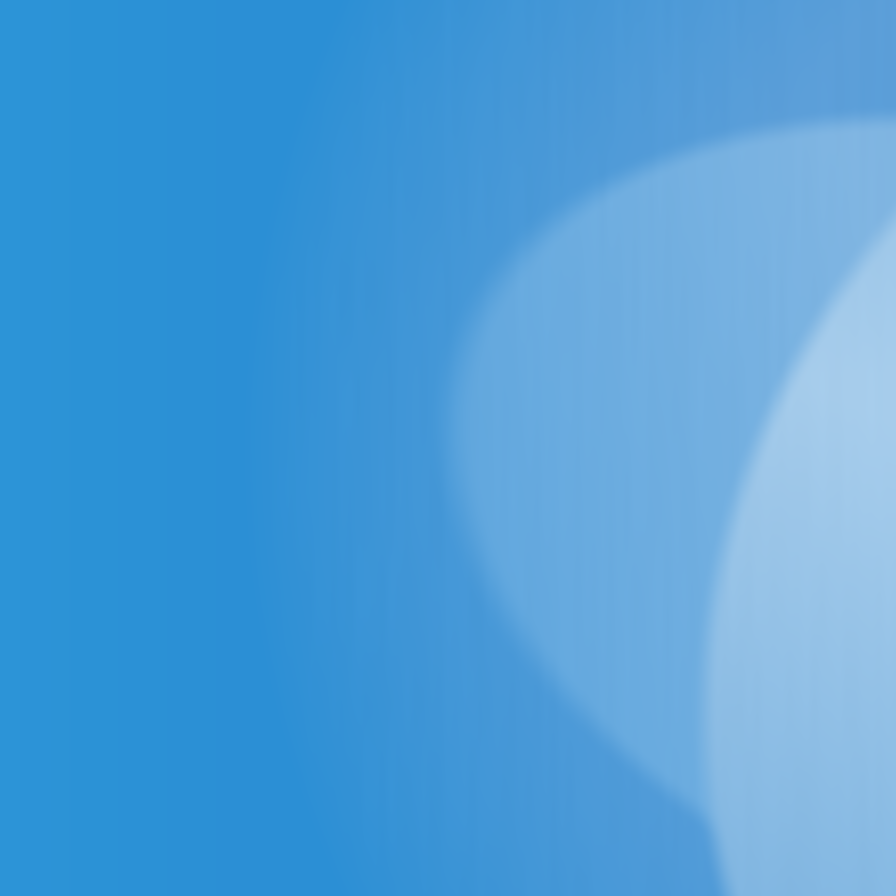
A Shadertoy shader for this background:

```glsl
// Soft blue backdrop: a broad round glow rises from the right, and two
// blurred translucent ellipses, each with its own gradient, overlap on top.
// Faint upright streaks of hashed noise give the lit area a fine grain.

// Base gradient and glow
const vec3 BASE_LEFT = vec3(0.172, 0.580, 0.843);
const vec3 BASE_RIGHT = vec3(0.167, 0.560, 0.834);
const float BASE_WIDTH = 0.28;
const vec3 GLOW_COLOR = vec3(0.358, 0.622, 0.850);
const vec2 GLOW_CENTER = vec2(1.46, 0.50);
const float GLOW_RADIUS = 1.19;
const float GLOW_DEPTH = 0.50;
const float GLOW_CURVE = 0.80;

// Middle ellipse, slanted down to the right, softest at its left end
const vec3 MIDDLE_DARK = vec3(0.378, 0.655, 0.870);
const vec3 MIDDLE_LIGHT = vec3(0.500, 0.710, 0.885);
const vec2 MIDDLE_CENTER = vec2(1.242, 0.37);
const vec2 MIDDLE_EXTENT = vec2(0.738, 0.498);
const float MIDDLE_SLANT = -0.30;
const float MIDDLE_BLUR_LEFT = 0.027;
const float MIDDLE_BLUR_RIGHT = 0.016;

// Front ellipse, brightest at the middle of the right edge
const vec3 FRONT_DARK = vec3(0.500, 0.710, 0.880);
const vec3 FRONT_LIGHT = vec3(0.650, 0.800, 0.922);
const vec2 FRONT_CENTER = vec2(2.336, 0.20);
const vec2 FRONT_EXTENT = vec2(1.55, 1.10);
const float FRONT_BLUR = 0.016;

// Streak grain
const vec2 STREAK_CELLS = vec2(110.0, 9.0);
const float STREAK_STRENGTH = 0.008;

float hash(vec2 cell) {
    vec3 p = fract(vec3(cell.xyx) * 0.1031);
    p += dot(p, p.yzx + 33.33);
    return fract((p.x + p.y) * p.z);
}

float valueNoise(vec2 p) {
    vec2 cell = floor(p);
    vec2 f = smoothstep(0.0, 1.0, fract(p));
    float low = mix(hash(cell), hash(cell + vec2(1.0, 0.0)), f.x);
    float high = mix(hash(cell + vec2(0.0, 1.0)), hash(cell + 1.0), f.x);
    return mix(low, high, f.y);
}

// Approximate signed distance to an ellipse given by its half extents;
// slant is the correlation of the axes, from -1 to 1.
float ellipseDistance(vec2 p, vec2 extent, float slant) {
    vec2 q = p / extent;
    vec2 slope = (q - slant * q.yx) / (1.0 - slant * slant);
    float level = sqrt(max(dot(q, slope), 1e-6));
    return (level - 1.0) * level / max(length(slope / extent), 1e-4);
}

float softFill(float distanceToEdge, float blur) {
    return 1.0 - smoothstep(-blur, blur, distanceToEdge);
}

void mainImage(out vec4 fragColor, in vec2 fragCoord) {
    vec2 uv = fragCoord / iResolution.xy;

    // Base and glow
    vec3 color = mix(BASE_LEFT, BASE_RIGHT, clamp(uv.x / BASE_WIDTH, 0.0, 1.0));
    float depth = (GLOW_RADIUS - length(uv - GLOW_CENTER)) / GLOW_DEPTH;
    float glow = pow(clamp(depth, 0.0, 1.0), GLOW_CURVE);
    color = mix(color, GLOW_COLOR, glow);

    // Middle ellipse
    float middleTone = dot(uv - 0.5, vec2(1.9, 0.45));
    vec3 middleColor = mix(MIDDLE_DARK, MIDDLE_LIGHT, clamp(middleTone, 0.0, 1.0));
    float middleEdge = ellipseDistance(uv - MIDDLE_CENTER, MIDDLE_EXTENT, MIDDLE_SLANT);
    float middleBlur = mix(MIDDLE_BLUR_LEFT, MIDDLE_BLUR_RIGHT, smoothstep(0.5, 0.75, uv.x));
    color = mix(color, middleColor, softFill(middleEdge, middleBlur));

    // Front ellipse
    float frontTone = dot(uv - vec2(0.8, 0.0), vec2(0.8, 1.6));
    frontTone = min(frontTone, 1.7 - 1.2 * uv.y);
    vec3 frontColor = mix(FRONT_DARK, FRONT_LIGHT, clamp(frontTone, 0.0, 1.0));
    float frontEdge = ellipseDistance(uv - FRONT_CENTER, FRONT_EXTENT, 0.0);
    color = mix(color, frontColor, softFill(frontEdge, FRONT_BLUR));

    // Streaks, strongest where the glow falls
    float streak = valueNoise(uv * STREAK_CELLS) - 0.5;
    color += STREAK_STRENGTH * streak * smoothstep(0.0, 0.3, glow);

    fragColor = vec4(color, 1.0);
}
```
